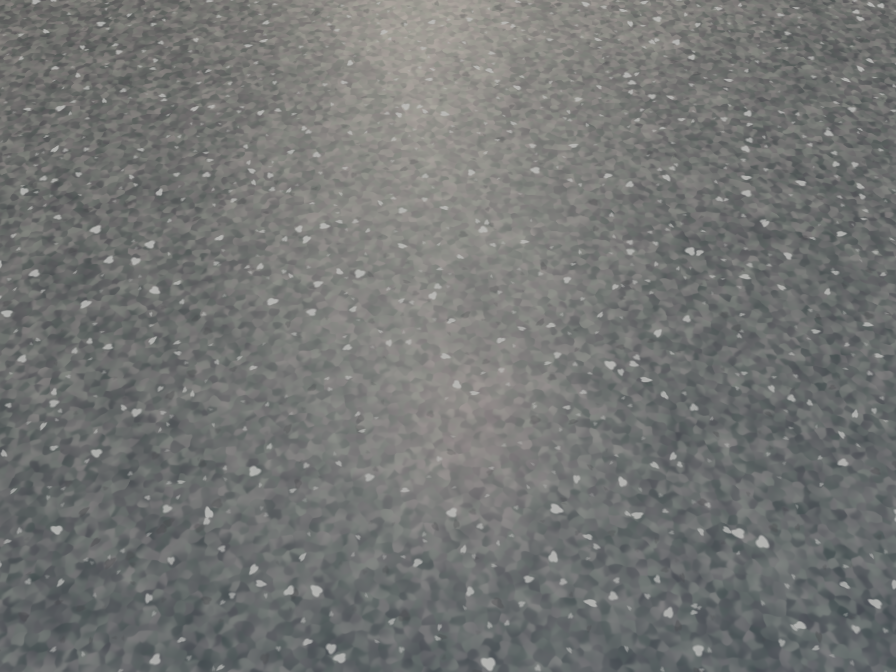
A Shadertoy shader for this texture:

```glsl
// Speckled grey vinyl floor receding from the viewer under a soft ceiling reflection.

const float HORIZON = 2.4;          // height of the vanishing line, in canvas heights
const float GRAIN_SCALE = 76.0;     // chips per canvas height at the near edge
const float GRAIN_CONTRAST = 0.150;
const float MOTTLE_CONTRAST = 0.050;
const float FLECK_SCALE = 26.0;     // fleck cells per canvas height at the near edge
const float FLECK_CHANCE = 0.46;
const float DARK_CHANCE = 0.25;
const float EDGE_SOFTNESS = 0.0026;
const float BASE_LEVEL = 0.400;

const vec3 SHADOW_GREY = vec3(0.345, 0.360, 0.364);
const vec3 LIGHT_GREY = vec3(0.622, 0.614, 0.592);
const vec3 FLECK_COLOR = vec3(0.74, 0.74, 0.73);
const vec3 DARK_COLOR = vec3(0.29, 0.29, 0.30);

vec3 hash3(vec2 p) {
    vec3 q = fract(p.xyx * vec3(0.1031, 0.1030, 0.0973));
    q += dot(q, q.yxz + 33.33);
    return fract((q.xxy + q.yzz) * q.zyx);
}

float gradientNoise(vec2 p) {
    vec2 cell = floor(p), f = p - cell;
    vec2 u = f * f * f * (f * (f * 6.0 - 15.0) + 10.0);
    float corner[4];
    for (int i = 0; i < 4; i++) {
        vec2 o = vec2(i & 1, i >> 1);
        float angle = 6.2832 * hash3(cell + o).x;
        corner[i] = dot(vec2(cos(angle), sin(angle)), f - o);
    }
    return mix(mix(corner[0], corner[1], u.x), mix(corner[2], corner[3], u.x), u.y);
}

// Perspective map from the canvas to the floor plane
vec2 floorPoint(vec2 p, float centre) {
    float nearness = HORIZON - p.y;
    return vec2((p.x - centre) * HORIZON / nearness,
                HORIZON * HORIZON / nearness) + 7.0;
}

// Soft cellular chips: x is tone, y is a small hue shift, both about zero
vec2 chips(vec2 p) {
    vec2 cell = floor(p), sum = vec2(0.0);
    float total = 0.0;
    for (int j = -1; j <= 1; j++)
    for (int i = -1; i <= 1; i++) {
        vec2 id = cell + vec2(i, j);
        vec2 d = id + hash3(id).xy - p;
        float weight = exp(-6.0 * dot(d, d));
        sum += weight * (hash3(id + 91.0).xy - 0.5);
        total += weight;
    }
    return sum / total;
}

// Coverage of sparse, turned, irregular flecks
float flecks(vec2 p, float chance, float seed, float softness) {
    vec2 cell = floor(p * FLECK_SCALE);
    float cover = 0.0;
    for (int j = -1; j <= 1; j++)
    for (int i = -1; i <= 1; i++) {
        vec2 id = cell + vec2(i, j);
        vec3 place = hash3(id + seed), form = hash3(id + seed + 57.0);
        if (place.z > chance) continue;
        vec2 d = p - (id + place.xy) / FLECK_SCALE;
        float turn = 6.2832 * form.x;
        d = mat2(cos(turn), -sin(turn), sin(turn), cos(turn)) * d;
        d.y *= mix(1.0, 1.8, form.y);
        float a = atan(d.y, d.x + 1e-6);
        float radius = mix(0.0034, 0.0108, form.z * form.z * form.z);
        radius *= 1.0 + 0.15 * sin(3.0 * a + 20.0 * form.y) + 0.05 * sin(5.0 * a);
        float shape = 1.0 - smoothstep(-softness, softness, length(d) - radius);
        cover = max(cover, shape * mix(0.35, 1.0, form.z));
    }
    return cover;
}

float bell(float x) { return exp(-x * x); }

void mainImage(out vec4 fragColor, in vec2 fragCoord) {
    vec2 p = fragCoord / iResolution.y;
    float width = iResolution.x / iResolution.y;
    vec2 ground = floorPoint(p, 0.5 * width);
    float stretch = HORIZON / (HORIZON - p.y);

    // Reflection: broad vertical sheen, bright far end and a low warm pool
    float offset = p.x - 0.48 * width + 0.06 * gradientNoise(p * 4.0);
    float sheen = bell(offset / 0.28) * smoothstep(-0.05, 0.45, p.y);
    float farGlow = bell(offset / 0.19) * smoothstep(0.5, 1.1, p.y);
    float pool = bell(length((p - vec2(0.525 * width, 0.36)) / vec2(0.11, 0.14)));
    float level = BASE_LEVEL + 0.030 * p.y + 0.112 * sheen + 0.085 * farGlow + 0.035 * pool;
    level += 0.045 * bell((p.x - 0.74 * width) / 0.13) * smoothstep(0.65, 1.05, p.y);

    // Chips and mottling, washed out where the sheen is strong
    float haze = 1.0 - 0.4 * max(sheen, pool);
    vec2 warp = 0.45 * vec2(gradientNoise(ground * 60.0), gradientNoise(ground * 60.0 + 31.0));
    vec2 chip = chips(ground * GRAIN_SCALE + warp);
    float mottle = gradientNoise(ground * 34.0) + 0.8 * gradientNoise(ground * 9.0);
    level += haze * (GRAIN_CONTRAST * chip.x + MOTTLE_CONTRAST * mottle);

    // Grey ramp with cool near edge and warm pool
    float ramp = (level - SHADOW_GREY.g) / (LIGHT_GREY.g - SHADOW_GREY.g);
    vec3 color = mix(SHADOW_GREY, LIGHT_GREY, ramp);
    color += vec3(-0.010, 0.0, 0.008) * (1.0 - 1.7 * p.y + 0.5 * (p.x / width - 0.5));
    color += vec3(0.014, -0.003, 0.0) * pool + vec3(0.022, -0.006, 0.012) * chip.y;

    // Scattered dark and pale flecks
    float softness = max(EDGE_SOFTNESS, 0.6 / iResolution.y) * stretch;
    color = mix(color, DARK_COLOR, 0.45 * haze * flecks(ground, DARK_CHANCE, 211.0, softness));
    color = mix(color, FLECK_COLOR, 0.9 * flecks(ground, FLECK_CHANCE, 13.0, softness));
    fragColor = vec4(clamp(color, 0.0, 1.0), 1.0);
}
```
